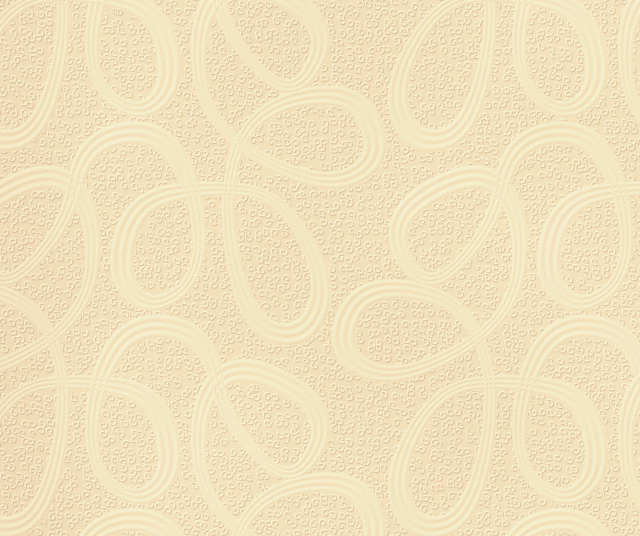
Write a Shadertoy shader that draws this pattern.

```glsl
const float TAU = 6.2831853;
const float SHEET_HEIGHT = 6.4;
const vec2 PERIOD = vec2(5.10, 4.62);
const vec2 MOTIF_CENTER = vec2(2.69, 1.82);
const vec2 LIGHT = vec2(-0.6, -0.8);
const vec3 SHADOW = vec3(0.88, 0.77, 0.64);
const vec3 CREAM = vec3(0.95, 0.88, 0.73);
const vec3 HIGHLIGHT = vec3(0.965, 0.95, 0.83);

// Control polygon of half a period of the looping ribbon
const int KNOTS = 23;
const vec2 PATH[KNOTS] = vec2[KNOTS](
    vec2(1.00, 1.68), vec2(1.90, 1.52), vec2(2.36, 2.28), vec2(2.40, 3.30),
    vec2(1.82, 3.72), vec2(1.38, 3.30), vec2(1.60, 2.40), vec2(2.50, 2.22),
    vec2(3.35, 2.32), vec2(3.92, 3.35), vec2(3.65, 4.05), vec2(2.96, 3.90),
    vec2(2.64, 2.40), vec2(3.00, 1.28), vec2(4.25, 1.05), vec2(4.60, 1.90),
    vec2(3.85, 2.28), vec2(2.45, 1.52), vec2(2.32, 0.25), vec2(2.85, -0.35),
    vec2(4.00, 0.30), vec2(3.50, 1.25), vec2(2.68, 0.40));

vec2 hash2(vec2 p) {
    vec2 k = vec2(dot(p, vec2(127.1, 311.7)), dot(p, vec2(269.5, 183.3)));
    return fract(sin(k) * 43758.55);
}

// Mirrors across the vertical axis and shifts by half a period
vec2 glide(vec2 p, float rows) {
    return vec2(3.48 - p.x, p.y + rows * 0.5 * PERIOD.y);
}

vec2 knot(int i) {
    if (i < 0) return glide(PATH[KNOTS - 1], 1.0);
    if (i >= KNOTS) return glide(PATH[0], -1.0);
    return PATH[i];
}

vec2 foldToMotif(vec2 p) {
    vec2 corner = MOTIF_CENTER - 0.5 * PERIOD;
    return mod(p - corner, PERIOD) + corner;
}

// Curve parameter of the point nearest to p on a + 2bt + ct^2
float nearestParameter(vec2 p, vec2 a, vec2 b, vec2 c) {
    vec2 chord = 2.0 * b + c;
    float t = clamp(dot(p - a, chord) / dot(chord, chord), 0.0, 1.0);
    for (int k = 0; k < 4; k++) {
        vec2 offset = a + t * (2.0 * b + t * c) - p;
        vec2 tangent = 2.0 * (b + t * c);
        t = clamp(t - dot(offset, tangent) / max(dot(tangent, tangent), 0.001), -0.2, 1.2);
    }
    return t;
}

// Ribbon with three ridges: x = height, y = lit slope, z = cover
vec3 ribbon(vec2 p, vec2 light, float soft) {
    vec3 relief = vec3(-1.0, 0.0, 0.0);
    for (int i = 0; i < KNOTS; i++) {
        vec2 mid = knot(i);
        if (distance(p, mid) > 1.2) continue;
        vec2 start = 0.5 * (knot(i - 1) + mid);
        vec2 end = 0.5 * (mid + knot(i + 1));
        vec2 b = mid - start;
        vec2 c = start - 2.0 * mid + end;
        float t = nearestParameter(p, start, b, c);
        if (t < -0.01 || t > 1.01) continue;

        vec2 away = p - start - t * (2.0 * b + t * c);
        float dist = length(away);
        float along = float(i) + t - 1.3;
        float halfWidth = 0.11 + 0.035 * cos(TAU * along * 5.0 / float(KNOTS));
        float u = dist / halfWidth;
        float cover = 1.0 - smoothstep(0.92 - soft / halfWidth, 1.06 + soft / halfWidth, u);
        float height = cover * (0.6 + 0.4 * cos(1.5 * TAU * u));
        if (cover > 0.0 && height > relief.x) {
            relief.x = height;
            relief.y = cover * sin(1.5 * TAU * u) * dot(away / max(dist, 0.0001), light);
        }
        relief.z = max(relief.z, cover);
    }
    return relief;
}

// Cellular field of small spiral ridges
float curls(vec2 p) {
    vec2 cell = floor(p);
    float height = 0.0;
    for (int y = -1; y <= 1; y++)
    for (int x = -1; x <= 1; x++) {
        vec2 id = cell + vec2(x, y);
        vec2 seed = hash2(id);
        vec2 r = p - id - 0.2 - 0.6 * seed;
        r.x *= seed.x > 0.5 ? 1.0 : -1.0;
        float turn = fract(atan(r.y, r.x + 0.00001) / TAU + hash2(id + 17.0).x);
        float radius = 0.14 + 0.30 * turn;
        height = max(height, 1.0 - smoothstep(0.0, 0.15, abs(length(r) - radius)));
    }
    return height;
}

float layeredSines(vec2 p) {
    return 0.5 * sin(p.x * 1.1 + sin(p.y * 0.9)) + 0.3 * sin(p.y * 1.7 - p.x * 0.6)
         + 0.2 * sin(p.x * 3.1 + p.y * 2.3);
}

vec3 paperColor(float tone) {
    tone = clamp(tone, -1.35, 1.1);
    return mix(CREAM, tone < 0.0 ? SHADOW : HIGHLIGHT, abs(tone));
}

void mainImage(out vec4 fragColor, in vec2 fragCoord) {
    // Sheet coordinates, y running downward
    vec2 p = fragCoord / iResolution.y * SHEET_HEIGHT;
    p.y = SHEET_HEIGHT - p.y;
    float soft = 0.3 * SHEET_HEIGHT / iResolution.y;

    // The ribbon and its glide reflection
    vec3 direct = ribbon(foldToMotif(p), LIGHT, soft);
    vec3 mirrored = ribbon(foldToMotif(glide(p, 1.0)), LIGHT * vec2(-1.0, 1.0), soft);
    float slope = direct.x > mirrored.x ? direct.y : mirrored.y;
    float cover = max(direct.z, mirrored.z);

    // Embossed curls, flattened under the ribbon
    vec2 q = p * 9.2 + 0.12 * sin(p.yx * 7.0);
    float emboss = curls(q - 0.09 * LIGHT) - curls(q + 0.09 * LIGHT);
    float tone = 0.02 + emboss * mix(1.0, 0.14, cover);

    // Ribbon shading and slow drift across the sheet
    tone += cover * 0.32 + 0.5 * slope + 0.10 * layeredSines(p);
    tone -= 0.22 * (1.0 - smoothstep(0.0, 1.6, p.x));
    fragColor = vec4(paperColor(tone), 1.0);
}
```
